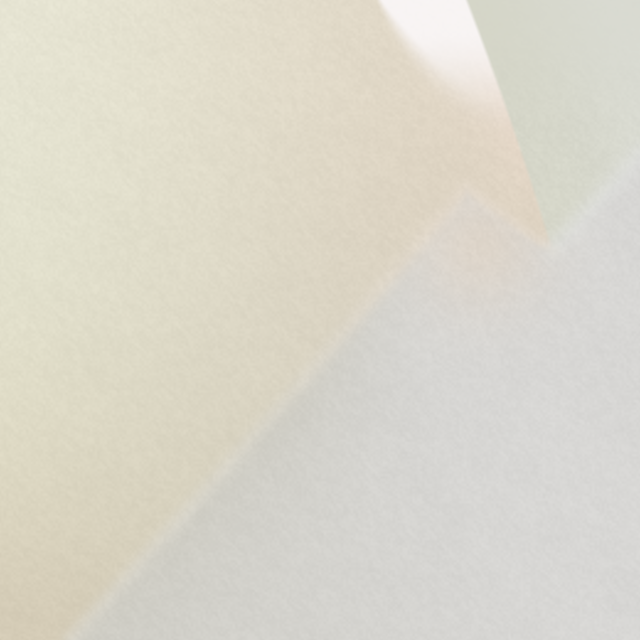
A three.js fragment shader for this texture:

```glsl
// Folded translucent paper: a warm cream flap with a bright curled strip,
// lying over a cool grey sheet. Soft colour anchors tint each sheet, a polyline
// distance draws the lit rim, and stretched value noise adds paper fibres.

varying vec2 vUv;

// Rim of the grey sheet, from left to right
const vec2 RIM_START = vec2(0.111, 0.000);
const vec2 RIM_BEND = vec2(0.460, 0.387);
const vec2 RIM_PEAK = vec2(0.729, 0.707);
const vec2 RIM_NOTCH = vec2(0.864, 0.609);
const vec2 RIM_END = vec2(1.000, 0.759);

const vec3 RIM_COOL = vec3(0.850, 0.838, 0.796);
const vec3 RIM_WARM = vec3(0.890, 0.850, 0.795);
const vec3 RIM_RIGHT = vec3(0.865, 0.868, 0.855);
const vec3 SHEET_SHADE = vec3(0.803, 0.795, 0.755);
const vec3 PEACH_GLOW = vec3(0.872, 0.835, 0.787);
const vec3 STRIP_PEACH = vec3(0.905, 0.848, 0.790);
const vec3 STRIP_WHITE = vec3(0.972, 0.957, 0.955);
const float RIM_WIDTH = 0.014;
const float EDGE_SOFT = 0.004;
const float GRAIN = 0.030;

float hash(vec2 p) {
  vec3 q = fract(vec3(p.xyx) * 0.1031);
  q += dot(q, q.yzx + 33.33);
  return fract((q.x + q.y) * q.z);
}

float noise(vec2 p) {
  vec2 i = floor(p), f = fract(p);
  f = f * f * (3.0 - 2.0 * f);
  return mix(mix(hash(i), hash(i + vec2(1.0, 0.0)), f.x),
             mix(hash(i + vec2(0.0, 1.0)), hash(i + 1.0), f.x), f.y);
}

float glow(vec2 p, vec2 center, float radius) {
  vec2 d = (p - center) / radius;
  return exp(-dot(d, d));
}

float segment(vec2 p, vec2 a, vec2 b) {
  vec2 ab = b - a;
  return length(p - a - ab * clamp(dot(p - a, ab) / dot(ab, ab), 0.0, 1.0));
}

float lineY(float x, vec2 a, vec2 b) {
  return a.y + (x - a.x) * (b.y - a.y) / (b.x - a.x);
}

float rimHeight(float x) {
  if (x < RIM_BEND.x) return lineY(x, RIM_START, RIM_BEND);
  if (x < RIM_PEAK.x) return lineY(x, RIM_BEND, RIM_PEAK);
  if (x < RIM_NOTCH.x) return lineY(x, RIM_PEAK, RIM_NOTCH);
  return lineY(x, RIM_NOTCH, RIM_END);
}

// Adds one weighted colour anchor
void anchor(inout vec4 sum, vec2 p, vec2 center, vec3 color) {
  float w = glow(p, center, 0.24) + 0.0001;
  sum += vec4(color * w, w);
}

vec3 flapColor(vec2 p) {
  vec4 s = vec4(0.0);
  anchor(s, p, vec2(0.00, 1.00), vec3(0.905, 0.898, 0.830));
  anchor(s, p, vec2(0.08, 0.62), vec3(0.892, 0.890, 0.817));
  anchor(s, p, vec2(0.34, 0.86), vec3(0.895, 0.880, 0.810));
  anchor(s, p, vec2(0.32, 0.58), vec3(0.878, 0.862, 0.787));
  anchor(s, p, vec2(0.56, 0.92), vec3(0.885, 0.855, 0.790));
  anchor(s, p, vec2(0.66, 0.74), vec3(0.865, 0.818, 0.748));
  anchor(s, p, vec2(0.02, 0.33), vec3(0.880, 0.865, 0.776));
  anchor(s, p, vec2(0.04, 0.00), vec3(0.823, 0.783, 0.700));
  anchor(s, p, vec2(0.29, 0.26), vec3(0.835, 0.812, 0.740));
  anchor(s, p, vec2(0.52, 0.50), vec3(0.840, 0.812, 0.750));
  return s.rgb / s.a;
}

void main() {
  vec2 p = vUv;
  float t = 1.0 - p.y;

  // Flap, curled strip and the paper behind it
  float foldX = 0.729 + 0.385 * t - 0.11 * t * t;
  float stripX = 0.592 + 0.55 * t + 1.6 * t * t;
  float fromFold = foldX - p.x;
  vec3 color = flapColor(p);
  float peach = exp(-max(fromFold, 0.0) / 0.055) * smoothstep(0.42, 0.15, t);
  color = mix(color, STRIP_PEACH, peach);
  float stripSoft = 0.006 + 0.25 * t;
  float white = smoothstep(-stripSoft, stripSoft, p.x - stripX);
  white *= 1.0 - smoothstep(0.04, 0.23, t);
  color = mix(color, STRIP_WHITE, white);
  vec3 behind = mix(vec3(0.835, 0.838, 0.785), vec3(0.850, 0.855, 0.820),
                    smoothstep(0.0, 0.25, -fromFold));
  color = mix(behind, color, smoothstep(-EDGE_SOFT, EDGE_SOFT, fromFold));

  // Grey sheet: shaded beside the rim, warm below the peak
  float d = min(min(segment(p, RIM_START, RIM_BEND), segment(p, RIM_BEND, RIM_PEAK)),
                segment(p, RIM_PEAK, RIM_NOTCH));
  float dRight = segment(p, RIM_NOTCH, RIM_END);
  vec3 sheet = mix(vec3(0.825, 0.820, 0.798), vec3(0.845, 0.842, 0.833),
                   smoothstep(0.2, 1.0, p.x + 0.3 * p.y));
  sheet = mix(sheet, SHEET_SHADE, 0.85 * exp(-d / 0.10) * smoothstep(0.75, 0.45, p.x));
  sheet = mix(sheet, PEACH_GLOW, 0.9 * glow(p, vec2(0.75, 0.62), 0.105));
  float below = rimHeight(p.x) - p.y;
  color = mix(color, sheet, smoothstep(-0.008, 0.012, below));

  // Lit rim, broad along the slope and thin at the notch
  float width = RIM_WIDTH * mix(1.0, 0.65, smoothstep(0.68, 0.78, p.x));
  vec3 rim = mix(RIM_COOL, RIM_WARM, smoothstep(0.40, 0.75, p.x));
  color = mix(color, rim, 0.75 * exp(-d * d / (width * width)));
  color = mix(color, RIM_RIGHT, 0.7 * exp(-dRight * dRight / 0.0003));

  // Diagonal fibres, fine grain and broad mottling
  vec2 q = vec2(p.x - p.y, p.x + p.y) * 0.7071;
  float fibre = noise(q * vec2(75.0, 180.0)) - 0.5;
  float grain = noise(p * 260.0) - 0.5;
  float mottle = noise(q * vec2(14.0, 22.0) + 7.0) - 0.5;
  color += GRAIN * (0.5 * fibre + 0.6 * grain + 0.25 * mottle) * (1.0 - 0.8 * white);
  gl_FragColor = vec4(color, 1.0);
}
```
